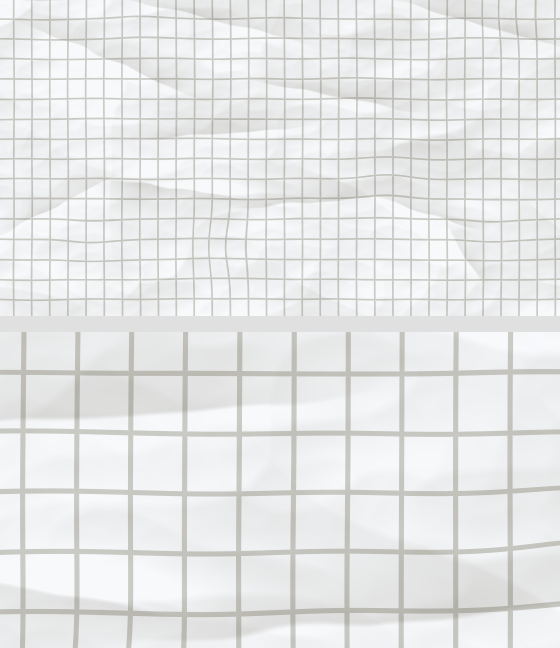
Top: the whole. Bottom: its middle third, enlarged.
A WebGL 2 fragment shader for this pattern:

```glsl
#version 300 es
precision highp float;
// Crumpled white squared paper with thin, gently bent grey-green grid lines.

uniform vec2 u_resolution;
out vec4 fragColor;

// Lengths are fractions of the canvas height.
const vec2 PITCH = vec2(0.0571, 0.0634);
const vec2 FIRST_LINE = vec2(0.044, 0.053);
const float HALF_LINE = 0.0027;
const vec3 PAPER = vec3(0.97, 0.976, 0.985);
const vec3 SHADOW = vec3(0.82, 0.82, 0.81);
const vec3 INK = vec3(0.82, 0.815, 0.785);   // multiplies the paper
const float BRIGHTNESS = 0.80;
const float CRUMPLE_DEPTH = 0.13;
const float FOLD_DEPTH = 0.50;
const float FOLD_WIDTH = 0.055;
const float FOLD_EDGE = 0.004;
const float WAVE = 0.007;
const float BULGE_RADIUS = 0.09;
const vec2 LIGHT_STEP = vec2(-0.005, 0.009);

// Large folds from xy to zw, with the shadow to the left of that direction.
const int FOLDS = 10;
const vec4 FOLD[FOLDS] = vec4[](
  vec4(-0.05, 0.23, 0.37, 0.45), vec4(0.78, 0.37, 0.33, 0.44),
  vec4(0.75, 0.34, 1.19, 0.38), vec4(0.40, 1.00, 0.95, 0.87),
  vec4(0.80, 0.74, 1.30, 0.65), vec4(1.25, 1.00, 1.80, 0.84),
  vec4(0.45, 0.56, 0.95, 0.60), vec4(1.18, 0.38, 1.50, 0.27),
  vec4(0.10, 0.92, 0.62, 0.69), vec4(1.41, 0.28, 1.53, 0.10));

// Bulges in the sheet: centre xy, push zw.
const int BULGES = 6;
const vec4 BULGE[BULGES] = vec4[](
  vec4(1.23, 0.43, 0.0, 0.012), vec4(0.44, 0.95, 0.0, 0.009),
  vec4(0.71, 0.22, -0.016, 0.0), vec4(1.62, 0.97, -0.012, 0.0),
  vec4(0.28, 0.24, 0.0, -0.010), vec4(1.55, 0.28, 0.0, -0.010));

vec2 hashGradient(vec2 cell) {
  vec3 h = fract(cell.xyx * vec3(0.1031, 0.1030, 0.0973));
  h += dot(h, h.yzx + 33.33);
  float angle = 6.28319 * fract((h.x + h.y) * h.z);
  return vec2(cos(angle), sin(angle));
}

float gradientNoise(vec2 p) {
  vec2 i = floor(p), f = p - i;
  vec2 u = f * f * f * (f * (f * 6.0 - 15.0) + 10.0);
  vec2 k = vec2(0.0, 1.0);
  float a = dot(hashGradient(i), f);
  float b = dot(hashGradient(i + k.yx), f - k.yx);
  float c = dot(hashGradient(i + k.xy), f - k.xy);
  float d = dot(hashGradient(i + k.yy), f - k.yy);
  return mix(mix(a, b, u.x), mix(c, d, u.x), u.y);
}

// Height of the creased sheet: ridged noise with sharp valleys.
float crumpleHeight(vec2 p) {
  mat2 turn = mat2(0.80, 0.60, -0.60, 0.80);
  float height = 0.0, amplitude = 0.4;
  p = p * vec2(2.0, 3.0) + 7.3;
  for (int i = 0; i < 4; i++) {
    height += amplitude * abs(gradientNoise(p));
    p = turn * p * 1.9 + 3.7;
    amplitude *= 0.36;
  }
  return height;
}

// Shadow on one side of a fold and a faint highlight on the other.
float foldLight(vec2 p, vec4 fold) {
  vec2 span = fold.zw - fold.xy, rel = p - fold.xy;
  float len = length(span);
  float along = dot(rel, span) / (len * len);
  float side = dot(rel, vec2(-span.y, span.x)) / len;
  float taper = smoothstep(-0.15, 0.3, along) * (1.0 - smoothstep(0.7, 1.15, along));
  float lit = mix(0.45, -1.0, smoothstep(-FOLD_EDGE, FOLD_EDGE, side));
  return lit * exp(-abs(side) / FOLD_WIDTH) * taper;
}

vec2 bend(vec2 p) {
  vec2 push = WAVE * vec2(0.4 * gradientNoise(p * 3.5 + 21.0), gradientNoise(p * 4.0 + 5.0));
  for (int i = 0; i < BULGES; i++) {
    vec2 rel = (p - BULGE[i].xy) / BULGE_RADIUS;
    push += BULGE[i].zw * exp(-dot(rel, rel));
  }
  return p - push;
}

void main() {
  vec2 p = gl_FragCoord.xy / u_resolution.y;
  float pixel = 1.0 / u_resolution.y;

  // Paper relief
  float slope = (crumpleHeight(p + LIGHT_STEP) - crumpleHeight(p)) / length(LIGHT_STEP);
  float light = BRIGHTNESS + CRUMPLE_DEPTH * slope + 0.25 * gradientNoise(p * 2.2 + 11.0);
  light -= 0.13 * smoothstep(0.9, 1.5, p.x) * smoothstep(0.25, 0.55, p.y);
  vec2 wobbled = p + 0.016 * vec2(gradientNoise(p * 9.0), gradientNoise(p * 9.0 + 40.0));
  for (int i = 0; i < FOLDS; i++) light += FOLD_DEPTH * foldLight(wobbled, FOLD[i]);
  vec3 color = mix(SHADOW, PAPER, clamp(light, 0.0, 1.0));

  // Printed grid
  vec2 cell = (bend(p) - FIRST_LINE) / PITCH;
  vec2 gap = abs(fract(cell + 0.5) - 0.5) * PITCH;
  vec2 cover = clamp((HALF_LINE - gap) / pixel + 0.5, 0.0, 1.0);
  color *= mix(vec3(1.0), INK, max(cover.x, cover.y));

  fragColor = vec4(color, 1.0);
}
```
